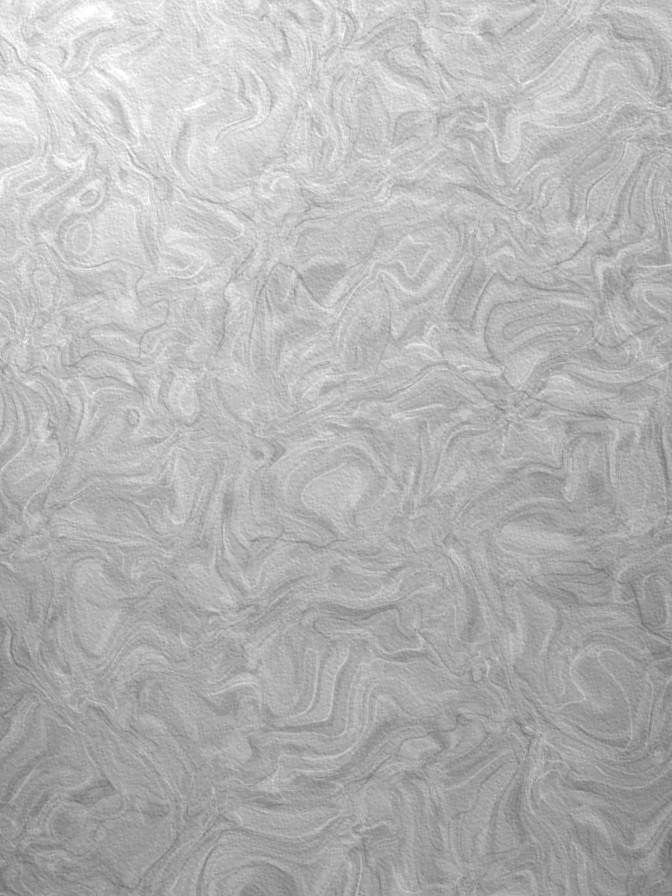
Reproduce this texture procedurally as a Shadertoy shader.

```glsl
#define SWIRL_SCALE 11.0
#define SWIRL_AMOUNT 0.085
#define CURL_SCALE 42.0
#define CURL_AMOUNT 0.020
#define VEIN_WIDTH 0.0019
#define LIGHT_VEIN 0.075
#define DARK_VEIN 0.085
#define STREAK 0.135
#define FLECK 0.048
#define GRAIN 0.085
#define GRAIN_SCALE 380.0

float hash(vec2 p) {
    vec3 q = fract(vec3(p.xyx) * 0.1031);
    q += dot(q, q.yzx + 33.33);
    return fract((q.x + q.y) * q.z);
}

float noise(vec2 p) {
    vec2 cell = floor(p), f = fract(p);
    f = f * f * f * (f * (f * 6.0 - 15.0) + 10.0);
    float low = mix(hash(cell), hash(cell + vec2(1, 0)), f.x);
    float high = mix(hash(cell + vec2(0, 1)), hash(cell + vec2(1, 1)), f.x);
    return mix(low, high, f.y);
}

float fbm(vec2 p) {
    float sum = 0.0, weight = 0.53;
    for (int i = 0; i < 4; i++) {
        sum += weight * noise(p);
        p = mat2(1.6, 1.2, -1.2, 1.6) * p + 17.3;
        weight *= 0.5;
    }
    return sum;
}

vec2 noisePair(vec2 p) {
    return vec2(noise(p), noise(p + vec2(41.7, 83.1))) - 0.5;
}

mat2 turn(float angle) {
    return mat2(cos(angle), sin(angle), -sin(angle), cos(angle));
}

// Large swirls first, then small curls that ride on them
vec2 marble(vec2 p) {
    p += SWIRL_AMOUNT * noisePair(turn(0.6) * p * SWIRL_SCALE + 3.0);
    p += 0.5 * SWIRL_AMOUNT * noisePair(turn(1.9) * p * SWIRL_SCALE * 1.9 + 29.0);
    return p + CURL_AMOUNT * noisePair(turn(1.1) * p * CURL_SCALE + 11.0);
}

// Contour lines of a field, in canvas heights; crowded lines fade out
float vein(float field, float width) {
    float slope = max(fwidth(field) * iResolution.y, 0.1);
    float dist = abs(fract(field) - 0.5) / slope;
    return (1.0 - smoothstep(0.0, width, dist)) * (1.0 - smoothstep(150.0, 320.0, slope));
}

// Soft light from the upper left, falling off to the lower corners
float lighting(vec2 uv) {
    vec2 fromLamp = uv - vec2(0.06, 0.96);
    float glow = 0.15 * exp(-4.0 * dot(fromLamp, fromLamp));
    float edge = pow(abs(2.0 * uv.x - 1.0), 3.0);
    return 0.61 + 0.15 * uv.y + glow - 0.09 * edge * (1.0 - 0.7 * uv.y);
}

// Streaks, torn flecks and fine threads drawn out along the x axis of q
float strands(vec2 q) {
    float streaks = fbm(q * vec2(34.0, 105.0)) - 0.5;
    float fineStreaks = noise(q * vec2(55.0, 270.0) + 7.0) - 0.5;
    float relief = STREAK * (streaks + 0.45 * fineStreaks);

    float pale = fbm(q * vec2(38.0, 66.0) + 61.0);
    float dark = fbm(q * vec2(35.0, 72.0) + 137.0);
    relief += FLECK * smoothstep(0.57, 0.62, pale);
    relief -= FLECK * smoothstep(0.60, 0.66, dark);

    float bundle = noise(q * vec2(24.0, 38.0) + 19.0);
    float paleThreads = vein(noise(q * vec2(9.0, 21.0) + 5.0) * 8.0, VEIN_WIDTH);
    float darkThreads = vein(noise(q * vec2(10.0, 19.0) + 95.0) * 7.0, VEIN_WIDTH);
    relief += LIGHT_VEIN * paleThreads * smoothstep(0.4, 0.65, bundle);
    relief -= 0.7 * DARK_VEIN * darkThreads * smoothstep(0.55, 0.3, bundle);
    return relief;
}

void mainImage(out vec4 fragColor, in vec2 fragCoord) {
    vec2 uv = fragCoord / iResolution.xy;
    vec2 p = fragCoord / iResolution.y;
    vec2 q = marble(p);

    // Two crossing directions of flow, each ruling its own ragged regions
    float region = smoothstep(0.44, 0.56, fbm(p * 7.0 + 23.0));
    float rising = strands(turn(-0.4) * q);
    float falling = strands(turn(1.15) * q + 7.0);
    float relief = mix(rising, falling, region);

    // Sparse long dark creases
    float creaseMask = smoothstep(0.5, 0.7, noise(p * 9.0 + 53.0));
    float creases = vein(noise(turn(0.6) * q * vec2(3.0, 7.0) + 71.0) * 5.0, VEIN_WIDTH);
    relief -= DARK_VEIN * creaseMask * creases;

    // Embossed paper grain, lit from the side
    vec2 g = turn(0.7) * p * GRAIN_SCALE;
    relief += GRAIN * (noise(g) - noise(g + vec2(0.1, -0.7)));

    float tone = lighting(uv) + relief * mix(0.85, 1.1, uv.y);
    fragColor = vec4(vec3(clamp(tone, 0.0, 1.0)), 1.0);
}
```
